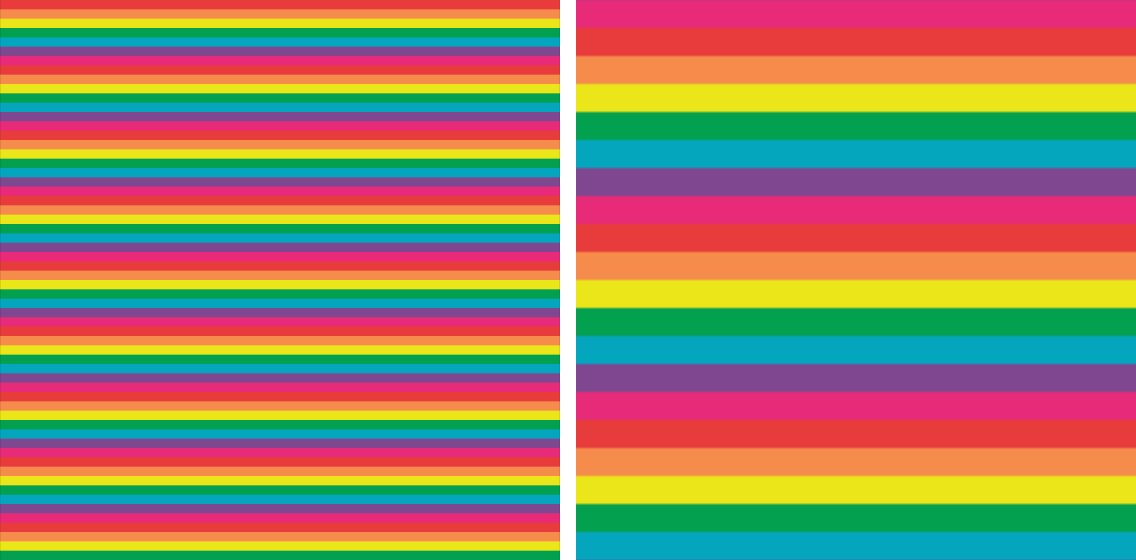
Left: the whole. Right: its middle third, enlarged.
A Shadertoy shader for this pattern:

```glsl
const float STRIPE_COUNT = 60.0;   // stripes over the canvas height
const int   CYCLE = 7;             // colours before the sequence repeats
const float EDGE_SOFTNESS = 0.0015; // blend between stripes, canvas units
const float RIM_WIDTH = 0.0015;    // faint dark line on the left and right sides
const float RIM_SHADE = 0.10;

const vec3 RED    = vec3(0.91, 0.23, 0.23);
const vec3 ORANGE = vec3(0.96, 0.55, 0.30);
const vec3 YELLOW = vec3(0.92, 0.90, 0.10);
const vec3 GREEN  = vec3(0.01, 0.63, 0.31);
const vec3 CYAN   = vec3(0.01, 0.65, 0.74);
const vec3 PURPLE = vec3(0.50, 0.28, 0.57);
const vec3 PINK   = vec3(0.91, 0.17, 0.47);

const vec3 PALETTE[CYCLE] = vec3[CYCLE](
    RED, ORANGE, YELLOW, GREEN, CYAN, PURPLE, PINK);

// Colour of a stripe, counted downward from the top
vec3 stripeColor(int index) {
    return PALETTE[(index + CYCLE) % CYCLE];
}

// Blend the two stripes that meet at the nearest boundary
vec3 stripes(float depth, float softness) {
    float position = depth * STRIPE_COUNT;
    float boundary = floor(position + 0.5);
    float blend = clamp((position - boundary) / (softness * STRIPE_COUNT) + 0.5, 0.0, 1.0);
    int below = int(boundary);
    return mix(stripeColor(below - 1), stripeColor(below), blend);
}

void mainImage(out vec4 fragColor, in vec2 fragCoord) {
    vec2 uv = fragCoord / iResolution.xy;
    vec2 pixel = 1.0 / iResolution.xy;

    vec3 color = stripes(1.0 - uv.y, max(EDGE_SOFTNESS, pixel.y));

    // Side rims, covered by area so they stay smooth at any size
    float sideDistance = min(uv.x, 1.0 - uv.x);
    float rim = clamp((RIM_WIDTH - sideDistance) / pixel.x + 0.5, 0.0, 1.0);
    color *= 1.0 - RIM_SHADE * rim;

    fragColor = vec4(color, 1.0);
}
```
